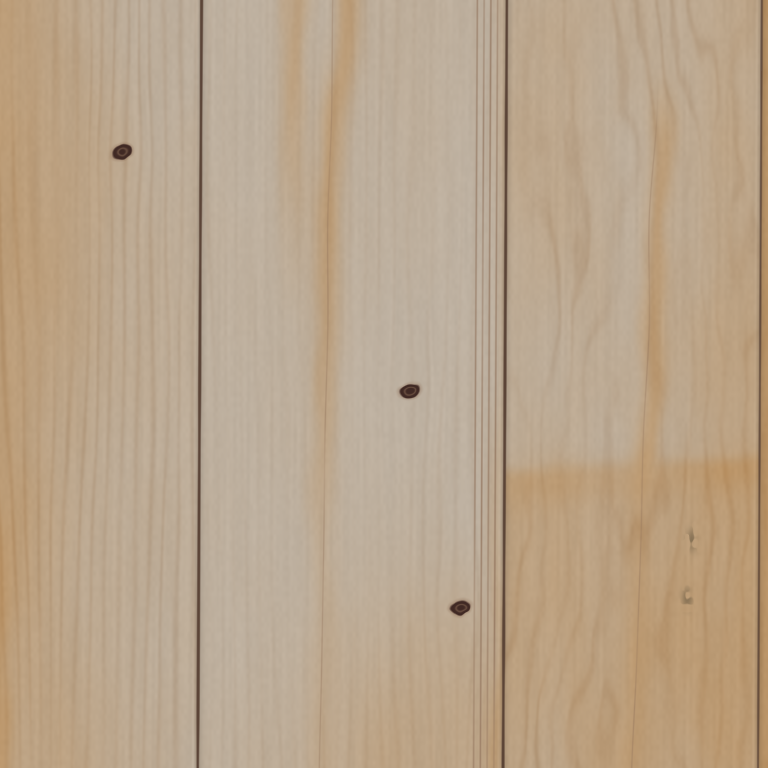
Write a Shadertoy shader that draws this texture.

```glsl
// Pale pine boards: upright planks with dark seams, amber streaks, fine grain and small knots.
#define SEAM_WIDTH 0.0036
#define LEAN 0.005
#define GRAIN_DEPTH 0.030
#define FIBRE_DEPTH 0.022
#define STREAK_WARMTH 0.75
#define PALE_WOOD vec3(0.745, 0.695, 0.632)
#define AMBER_WOOD vec3(0.735, 0.595, 0.430)
#define VEIN_BROWN vec3(0.56, 0.44, 0.35)
#define SEAM_BROWN vec3(0.34, 0.25, 0.20)
#define KNOT_BROWN vec3(0.25, 0.16, 0.14)

const vec3 SEAMS = vec3(0.2625, 0.6600, 0.9920);
const vec2 KNOTS[3] = vec2[3](vec2(0.158, 0.802), vec2(0.534, 0.491), vec2(0.600, 0.209));
const vec2 SCARS[2] = vec2[2](vec2(0.901, 0.297), vec2(0.895, 0.221));

float hash(vec2 p) {
    vec3 q = fract(p.xyx * 0.1031);
    q += dot(q, q.yzx + 33.33);
    return fract((q.x + q.y) * q.z);
}

float noise(vec2 p) {
    vec2 i = floor(p), f = fract(p);
    f = f * f * (3.0 - 2.0 * f);
    return mix(mix(hash(i), hash(i + vec2(1, 0)), f.x),
               mix(hash(i + vec2(0, 1)), hash(i + vec2(1, 1)), f.x), f.y);
}

float fbm(vec2 p) {
    float sum = 0.0, gain = 0.5;
    for (int i = 0; i < 4; i++) {
        sum += gain * noise(p);
        p = p * 2.03 + 17.1;
        gain *= 0.5;
    }
    return sum / 0.9375;
}

// Soft bell around a centre
float bell(float x, float centre, float width) {
    float d = (x - centre) / width;
    return exp(-d * d);
}

// Crisp line of a given full width, smoothed over one pixel
float line(float x, float centre, float width, float px) {
    return 1.0 - smoothstep(-px, px, abs(x - centre) - 0.5 * width);
}

// How amber the wood is: 0 pale, 1 fully amber
float warmth(vec2 p, float board) {
    float cloud = fbm(p * vec2(9.0, 3.0) + board * 7.3) - 0.5;
    float wobble = 0.012 * (noise(vec2(board, p.y * 6.0)) - 0.5);
    float x = p.x + wobble + 0.010 * (noise(p * vec2(60.0, 14.0)) - 0.5);
    if (board < 0.5) {
        return 0.62 * smoothstep(0.24, -0.02, x) + 0.10 + 0.45 * cloud
             + 0.45 * bell(x, 0.0, 0.02) * smoothstep(0.40, 0.15, p.y);
    }
    if (board < 1.5) {
        float fade = smoothstep(0.10, 0.80, p.y);
        float main = bell(x, 0.424 + 0.028 * smoothstep(0.70, 1.0, p.y), 0.018) * (0.25 + 0.75 * fade);
        float side = bell(x, 0.383, 0.018) * smoothstep(0.55, 0.95, p.y);
        float base = 0.50 * smoothstep(0.36, 0.0, p.y) * smoothstep(0.28, 0.56, x);
        return 0.06 + 0.30 * cloud + STREAK_WARMTH * (main + 0.8 * side) + base
             + 0.35 * bell(x, 0.655, 0.012);
    }
    if (board < 2.5) {
        float stainEdge = 0.390 + 0.06 * (x - 0.75) + 0.012 * (noise(p * 22.0) - 0.5);
        float stain = smoothstep(stainEdge + 0.015, stainEdge - 0.010, p.y);
        float streak = bell(x, 0.832 + 0.035 * p.y, 0.016) * smoothstep(0.92, 0.80, p.y);
        return 0.26 + 0.65 * cloud + 0.30 * stain + 0.22 * bell(p.y, stainEdge - 0.015, 0.03)
             + 0.26 * smoothstep(0.80, 0.98, x) + 0.6 * streak * (1.0 - 0.7 * stain);
    }
    return 1.1;
}

void mainImage(out vec4 fragColor, in vec2 fragCoord) {
    vec2 uv = fragCoord / iResolution.xy;
    float px = 1.0 / iResolution.x;
    vec2 p = vec2(uv.x + LEAN * (1.0 - uv.y), uv.y);
    float board = dot(step(SEAMS, vec3(p.x)), vec3(1.0));

    // Grain bends around the knots
    vec2 g = p;
    for (int i = 0; i < 3; i++) {
        vec2 d = uv - KNOTS[i];
        g.x -= 0.35 * d.x * exp(-dot(d * vec2(30.0, 14.0), d * vec2(30.0, 14.0)));
    }

    // Base tone, growth lines and fine fibres
    vec3 col = mix(PALE_WOOD, AMBER_WOOD, clamp(warmth(p, board), 0.0, 1.1));
    float figured = step(1.5, board);
    float warp = fbm(vec2(g.x * 9.0, g.y * mix(1.0, 2.6, figured)) + board * 11.0);
    float rings = 0.5 + 0.5 * sin(6.2832 * (g.x * mix(52.0, 22.0, figured) + warp * mix(3.0, 5.0, figured)));
    float patches = smoothstep(0.30, 0.75, fbm(g * vec2(12.0, 3.0) + 41.0 + board));
    float strength = abs(board - 1.0) < 0.5 ? 0.45 : 1.0;
    col -= GRAIN_DEPTH * vec3(0.8, 1.1, 1.3) * strength * pow(rings, 4.0) * (0.4 + patches);
    col += FIBRE_DEPTH * (noise(g * vec2(230.0, 7.0)) - 0.5);
    col += 0.016 * (noise(p * vec2(260.0, 150.0)) - 0.5);

    // Thin veins down the middle and right boards
    float sway = 0.006 * (noise(vec2(3.0, p.y * 7.0)) - 0.5);
    float vein = 0.50 * line(p.x, 0.421 + 0.012 * p.y + 0.5 * sway, 0.0015, px);
    vein += 0.55 * line(p.x, 0.828 + 0.030 * p.y + sway, 0.0015, px) * smoothstep(0.90, 0.80, p.y);
    col = mix(col, VEIN_BROWN, vein * (0.35 + 0.65 * noise(vec2(p.x * 8.0, p.y * 13.0))));

    // Narrow grooves gathered beside the second seam
    for (int i = 0; i < 4; i++) {
        float centre = SEAMS.y - 0.012 - 0.0088 * float(i);
        float wear = 0.35 + 0.4 * noise(vec2(float(i) * 5.0, p.y * 5.0));
        col = mix(col, VEIN_BROWN, wear * line(p.x, centre, 0.0020, px));
    }

    // Seams with soft shade and a pale lip
    for (int i = 0; i < 3; i++) {
        float last = step(1.5, float(i));
        float width = SEAM_WIDTH * (0.85 + 0.3 * noise(vec2(float(i) * 9.0, p.y * 12.0))) * (1.0 - 0.25 * last);
        col *= 1.0 - 0.10 * bell(p.x, SEAMS[i], 0.006);
        col += 0.035 * bell(p.x, SEAMS[i] - 0.006, 0.002);
        col = mix(col, SEAM_BROWN, (0.95 - 0.15 * last) * line(p.x, SEAMS[i], width, px));
    }

    // Knots: dark ragged ovals with a lighter inner ring
    for (int i = 0; i < 3; i++) {
        vec2 d = uv - KNOTS[i];
        d.y -= 0.15 * d.x;
        float r = length(d / vec2(0.0125, 0.0095)) + 0.30 * (noise(uv * 130.0) - 0.5);
        float soft = px / 0.0095;
        col = mix(col, VEIN_BROWN, 0.45 * smoothstep(1.5, 0.9, r));
        vec3 core = mix(KNOT_BROWN, VEIN_BROWN, 0.45 * bell(r, 0.48, 0.13));
        col = mix(col, core, 1.0 - smoothstep(1.0 - soft, 1.0 + soft, r));
    }

    // Faint grey scars
    for (int i = 0; i < 2; i++) {
        vec2 d = (uv - SCARS[i]) / vec2(0.007, 0.014);
        float rough = smoothstep(0.40, 0.70, noise(uv * vec2(190.0, 120.0)));
        col = mix(col, vec3(0.45, 0.38, 0.28), 0.7 * rough * exp(-dot(d, d)));
    }
    fragColor = vec4(col, 1.0);
}
```
